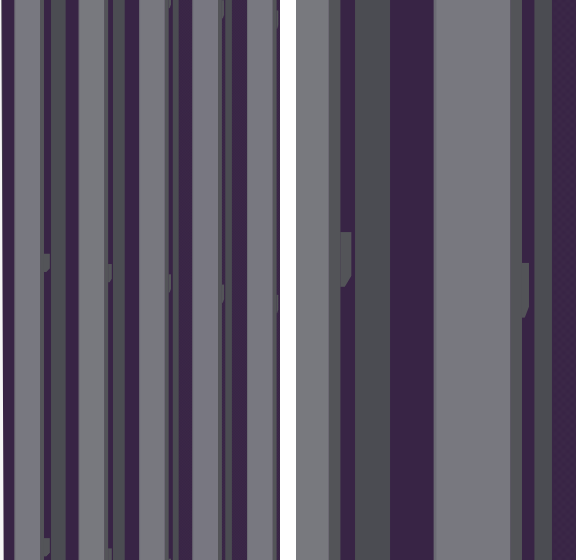
Left: the whole. Right: its middle third, enlarged.
Give the GLSL for this pattern, as a Shadertoy shader.

```glsl
// Five upright grey slats with shaded sides, hinge tabs and dark strips on purple.
#define GRID vec2(384.0, 768.0)   // layout units across and down
#define SLATS 5
#define SLAT_WIDTH 35.0
#define SIDE_WIDTH 5.3
#define TAB_PERIOD 390.0
#define TAB_TOP 348.0
#define TAB_DROP 14.1             // each slat's tab sits lower than the last
#define TAB_HEIGHT 25.0
#define PURPLE vec3(0.22, 0.14, 0.27)
#define SLAT_GREY vec3(0.47, 0.47, 0.50)
#define STRIP_GREY vec3(0.295, 0.30, 0.32)
#define SIDE_GREY vec3(0.325, 0.33, 0.345)

// Left edge of each slat, then its strip's offset, strip width and tab width
const float slatLeft[SLATS] = float[SLATS](20.0, 108.0, 191.0, 264.0, 339.0);
const vec3 slatDepth[SLATS] = vec3[SLATS](
    vec3(50.0, 20.0, 8.0), vec3(47.0, 16.0, 5.0), vec3(46.0, 8.0, 3.2),
    vec3(45.0, 9.0, 3.0), vec3(46.0, 9.0, 2.3));

// Antialiased coverage of the interval from a to b
float band(float x, float a, float b, float pixel) {
    return clamp((x - a) / pixel + 0.5, 0.0, 1.0)
         - clamp((x - b) / pixel + 0.5, 0.0, 1.0);
}

// Small repeated tab with its lower outer corner cut off
float tab(vec2 p, float top, float width, vec2 pixel) {
    float y = mod(p.y - top + 100.0, TAB_PERIOD) - 100.0;
    float taper = clamp((TAB_HEIGHT - y) / 5.0, 0.0, 1.0);
    float right = width * mix(0.4, 1.0, taper);
    return band(p.x, 0.0, right, pixel.x) * band(y, 0.0, TAB_HEIGHT, pixel.y);
}

void mainImage(out vec4 fragColor, in vec2 fragCoord) {
    vec2 uv = fragCoord / iResolution.xy;
    vec2 p = vec2(uv.x, 1.0 - uv.y) * GRID;
    vec2 pixel = GRID / iResolution.xy;

    // Purple ground with a faint weave toward the right
    float weave = 0.5 + 0.5 * sin(p.x * 1.6) * sin(p.y * 1.6);
    vec3 color = mix(PURPLE, vec3(0.27, 0.21, 0.31),
                     0.25 * weave * smoothstep(240.0, 250.0, p.x));

    for (int i = 0; i < SLATS; i++) {
        float k = float(i);
        float x = p.x - slatLeft[i];
        vec3 depth = slatDepth[i];
        float sideEnd = SLAT_WIDTH + SIDE_WIDTH;

        // Receding strip, tab and shaded side
        float strip = band(x, depth.x, depth.x + depth.y, pixel.x);
        color = mix(color, STRIP_GREY, strip);
        float hinge = tab(vec2(x - sideEnd, p.y), TAB_TOP + TAB_DROP * k, depth.z, pixel);
        color = mix(color, SIDE_GREY, hinge);
        color = mix(color, SIDE_GREY, band(x, SLAT_WIDTH, sideEnd, pixel.x));

        // Front face with a slight tint change and a dim left edge
        vec3 face = SLAT_GREY + vec3(0.0, 0.003, -0.006) * sin(k * 1.57);
        color = mix(color, face, band(x, 0.0, SLAT_WIDTH, pixel.x));
        color = mix(color, vec3(0.42, 0.42, 0.45), band(x, 0.0, 1.2, pixel.x));
    }

    // Slanted pale margin, outlined near the top
    float margin = mix(1.8, 5.0, p.y / GRID.y);
    float outline = band(p.x, margin, margin + 1.0, pixel.x);
    color = mix(color, STRIP_GREY, outline * (1.0 - smoothstep(140.0, 440.0, p.y)));
    color = mix(color, vec3(0.96), band(p.x, -2.0, margin, pixel.x));

    fragColor = vec4(color, 1.0);
}
```
